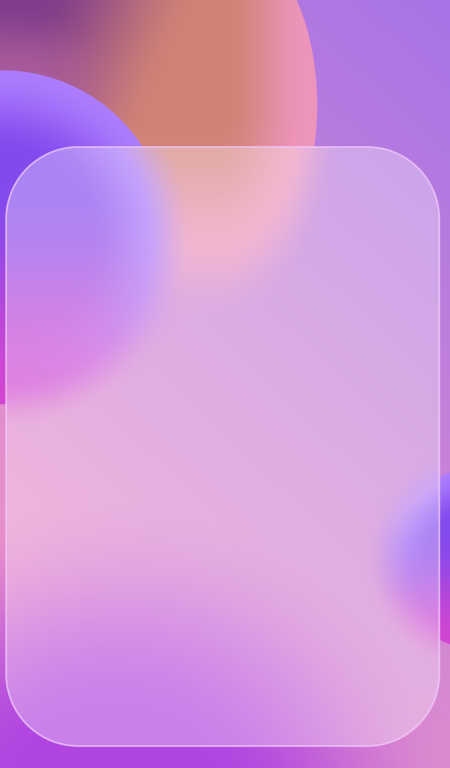
Reproduce this background procedurally as a Shadertoy shader.

```glsl
// Lengths are fractions of the canvas height
const vec2 PANEL_CENTER = vec2(0.290, 0.4186);
const vec2 PANEL_HALF = vec2(0.282, 0.390);
const float PANEL_RADIUS = 0.094;
const float PANEL_TINT = 0.32;
const float FROST_BLUR = 0.034;
const float RIM_WIDTH = 0.0011;

const vec2 BIG_ORB = vec2(0.003, 0.691);
const float BIG_ORB_RADIUS = 0.2174;
const vec2 SMALL_ORB = vec2(0.624, 0.273);
const float SMALL_ORB_RADIUS = 0.118;

const vec2 PEACH_CENTER = vec2(0.280, 0.863);
const vec2 PEACH_RADII = vec2(0.133, 0.228);
const float PEACH_LEFT_STRETCH = 4.0;

const vec2 GLOW_CENTER = vec2(0.15, -0.06);
const vec2 GLOW_RADII = vec2(0.46, 0.42);

const vec3 SKY_VIOLET = vec3(0.65, 0.45, 0.90);
const vec3 SKY_PINK = vec3(0.91, 0.57, 0.79);
const vec3 GLOW_MAGENTA = vec3(0.69, 0.27, 0.88);
const vec3 PLUM = vec3(0.50, 0.24, 0.54);
const vec3 MAUVE = vec3(0.74, 0.41, 0.64);
const vec3 ORANGE = vec3(0.82, 0.51, 0.46);
const vec3 PEACH_PINK = vec3(0.93, 0.58, 0.73);
const vec3 ORB_BLUE = vec3(0.51, 0.29, 0.93);
const vec3 ORB_MAGENTA = vec3(0.82, 0.27, 0.82);
const vec3 ORB_RIM = vec3(0.70, 0.52, 1.00);
const vec3 RIM_COLOR = vec3(0.94, 0.79, 0.98);

float roundedBox(vec2 p, vec2 halfSize, float radius) {
    vec2 q = abs(p) - halfSize + radius;
    return length(max(q, 0.0)) + min(max(q.x, q.y), 0.0) - radius;
}

float coverage(float dist, float softness) {
    return 1.0 - smoothstep(-softness, softness, dist);
}

vec3 backdrop(vec2 p) {
    float t = 0.75 * (0.585 - p.x) + 0.8 * (1.0 - p.y);
    vec3 color = mix(SKY_VIOLET, SKY_PINK, clamp(t, 0.0, 1.0));
    float reach = length((p - GLOW_CENTER) / GLOW_RADII);
    return mix(color, GLOW_MAGENTA, 1.0 - smoothstep(0.3, 1.0, reach));
}

// Egg shape whose left side is stretched out of view
vec3 addPeach(vec3 under, vec2 p, float softness) {
    vec2 q = (p - PEACH_CENTER) / PEACH_RADII;
    if (q.x < 0.0) q.x /= PEACH_LEFT_STRETCH;
    float dist = (length(q) - 1.0) * PEACH_RADII.x;

    float warmth = smoothstep(0.05, 0.27, p.x + 0.45 * (1.0 - p.y));
    vec3 color = mix(PLUM, ORANGE, warmth);
    float orbGap = length(p - BIG_ORB) - BIG_ORB_RADIUS;
    color = mix(color, MAUVE, 0.65 * (1.0 - warmth) * (1.0 - smoothstep(0.0, 0.09, orbGap)));
    float pinkness = length(vec2(max(q.x, 0.0), max(-q.y, 0.0)));
    color = mix(color, PEACH_PINK, smoothstep(0.1, 0.9, pinkness));
    return mix(under, color, coverage(dist, softness));
}

vec3 addOrb(vec3 under, vec2 p, vec2 center, float radius, float softness) {
    vec2 q = (p - center) / radius;
    float r = length(q);
    vec3 color = mix(ORB_BLUE, ORB_MAGENTA, smoothstep(0.35, -0.95, q.y));
    float light = smoothstep(0.5, 1.0, r) * smoothstep(-1.0, 0.5, q.y + 0.4 * q.x);
    color = mix(color, ORB_RIM, 0.85 * light);
    return mix(under, color, coverage((r - 1.0) * radius, softness));
}

vec3 scene(vec2 p, float softness) {
    vec3 color = addPeach(backdrop(p), p, softness);
    color = addOrb(color, p, BIG_ORB, BIG_ORB_RADIUS, softness);
    return addOrb(color, p, SMALL_ORB, SMALL_ORB_RADIUS, softness);
}

void mainImage(out vec4 fragColor, in vec2 fragCoord) {
    vec2 p = fragCoord / iResolution.y;
    float aa = 0.75 / iResolution.y;

    // Frosted panel over the sharp scene
    float panel = roundedBox(p - PANEL_CENTER, PANEL_HALF, PANEL_RADIUS);
    vec3 frosted = mix(scene(p, FROST_BLUR), vec3(1.0), PANEL_TINT);
    vec3 color = mix(scene(p, aa), frosted, coverage(panel, aa));

    // Bright panel outline
    color = mix(color, RIM_COLOR, 0.8 * coverage(abs(panel) - RIM_WIDTH, aa));
    fragColor = vec4(color, 1.0);
}
```
